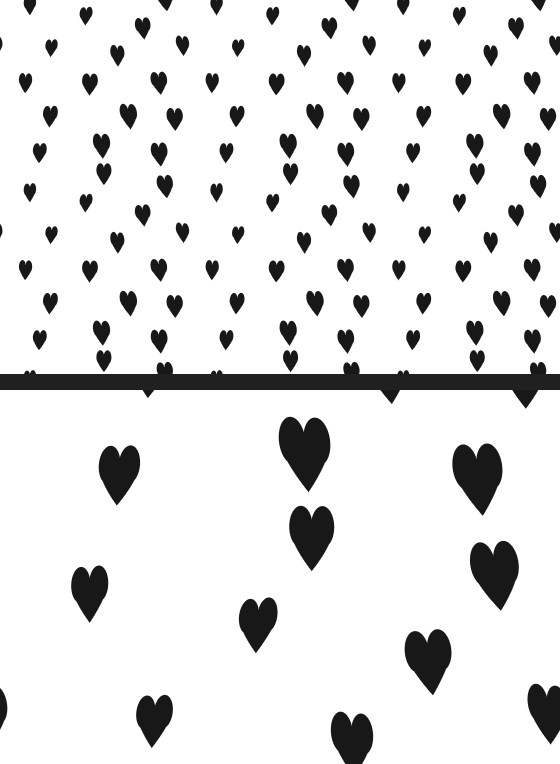
Top, the full canvas; bottom, a detail of the centre.
This pattern is drawn by a Shadertoy shader. Its source:

```glsl
// Scattered slim hand-cut black hearts on white, in a seamless repeating tile.

#define REPEATS vec2(3.0, 2.0)       // tiles across and down
#define HEARTS 17                    // hearts in one tile
#define STRIDE 5.0                   // lattice steps across per heart
#define LATTICE_START vec2(0.805, -0.020)
#define HEART_HEIGHT 0.115           // mean height, in tiles
#define HALF_WIDTH 0.345             // half width over height
#define SHOULDER 0.32                // widest level, from top 0 to tip 1
#define NOTCH 0.20                   // depth of the dip between the lobes
#define UNEVEN 0.07                  // height difference between the lobes
#define INK vec3(0.095)
#define PAPER vec3(1.0)

const float TAU = 6.2831853;

float hash(float n) {
    return fract(sin(n * 127.1 + 11.7) * 43758.5453);
}

float ellipseDistance(vec2 p, vec2 radii) {
    float k = length(p / radii);
    float slope = length(p / (radii * radii));
    return k * (k - 1.0) / max(slope, 0.001);
}

// Signed distance to a heart centred at 0, y pointing down to the tip.
float heartDistance(vec2 p, float height, float lean, float seed) {
    float halfWidth = height * HALF_WIDTH * mix(0.95, 1.05, hash(seed));
    float level = p.y / height + 0.5;
    p.x -= lean * (level - 0.4) * height;
    level += UNEVEN * (hash(seed + 31.0) - 0.5) * p.x / halfWidth;
    float side = abs(p.x);

    // Rounded lobes
    vec2 lobe = vec2(side - 0.48 * halfWidth, (level - SHOULDER) * height);
    float lobes = ellipseDistance(lobe, vec2(0.52 * halfWidth, SHOULDER * height));

    // Tapered body below the notch
    float taper = clamp((level - SHOULDER) / (1.0 - SHOULDER), 0.0, 1.2);
    float curve = mix(1.35, 1.6, hash(seed + 57.0));
    float flank = 0.85 * (side - halfWidth * (1.0 - pow(taper, curve)));
    float roof = (mix(NOTCH, SHOULDER, side / halfWidth) - level) * height;
    return min(lobes, max(flank, roof));
}

// Lattice point, bent by waves that wrap around the tile.
vec2 heartCentre(float i) {
    float a = TAU * i / float(HEARTS);
    vec2 lattice = LATTICE_START + vec2(STRIDE, 1.0) * i / float(HEARTS);
    vec2 drift = vec2(0.067 * cos(a - 0.98) + 0.034 * cos(2.0 * a), 0.0);
    drift += vec2(0.027, 0.039) * cos(STRIDE * a + vec2(1.77, -0.22));
    drift += vec2(0.021, 0.029) * cos((STRIDE + 1.0) * a + vec2(-0.89, 2.31));
    return lattice + drift;
}

void mainImage(out vec4 fragColor, in vec2 fragCoord) {
    vec2 tile = fragCoord / iResolution.xy * REPEATS * vec2(1.0, -1.0);
    float pixel = REPEATS.y / iResolution.y;

    float nearest = 1.0;
    for (int n = 0; n < HEARTS; n++) {
        float i = float(n);
        float a = TAU * i / float(HEARTS);
        vec2 p = tile - heartCentre(i);
        p -= floor(p + 0.5);         // wrap to the closest copy
        float height = HEART_HEIGHT + 0.0125 * cos(STRIDE * a + 0.35)
                     + 0.0105 * cos(a + 1.92);
        float lean = 0.03 + 0.11 * cos(STRIDE * a);
        nearest = min(nearest, heartDistance(p, height, lean, i));
    }

    float coverage = clamp(0.5 - nearest / pixel, 0.0, 1.0);
    fragColor = vec4(mix(PAPER, INK, coverage), 1.0);
}
```
